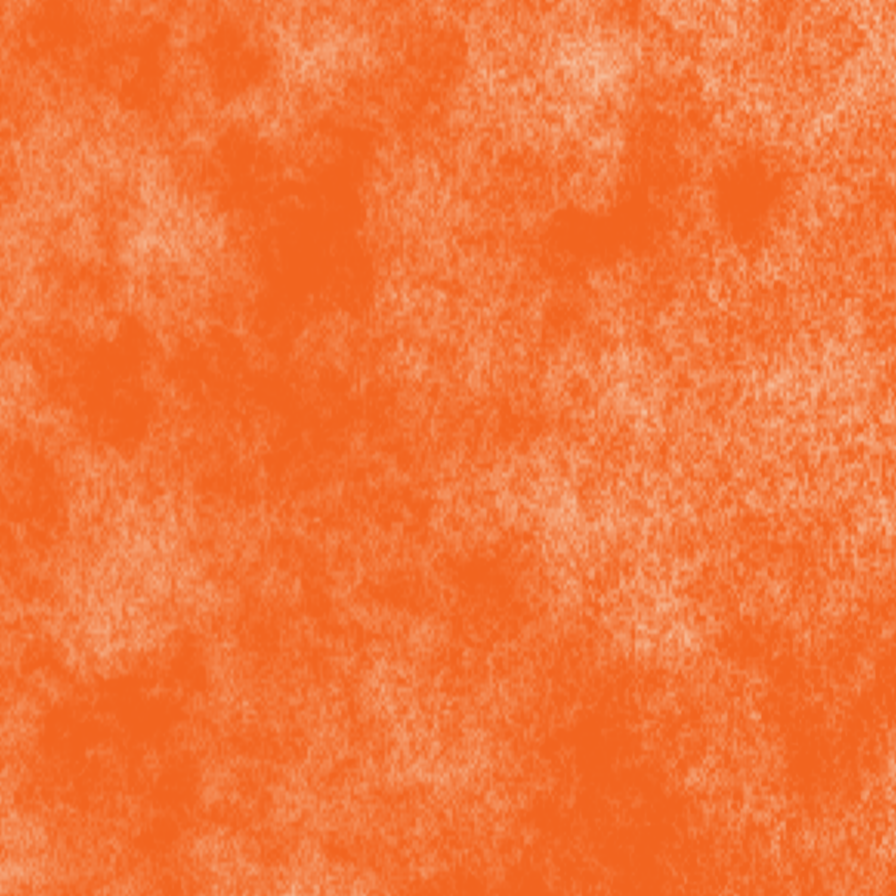
This texture is drawn by a Shadertoy shader. Its source:

```glsl
// Mottled orange pigment: ragged pale clouds over a saturated orange ground.
// Warped fractal noise shapes the clouds; fine upright grain frosts the pale
// parts, and the wash grows lighter and rougher towards the right.

const vec3 DEEP_ORANGE = vec3(0.950, 0.390, 0.120);
const vec3 PALE_PEACH  = vec3(0.962, 0.650, 0.480);

float hash(vec2 cell) {
    vec3 p = fract(vec3(cell.xyx) * 0.1031);
    p += dot(p, p.yzx + 33.33);
    return fract((p.x + p.y) * p.z);
}

// Smooth value noise, 0 to 1
float valueNoise(vec2 p) {
    vec2 cell = floor(p);
    vec2 f = fract(p);
    vec2 s = f * f * (3.0 - 2.0 * f);
    float low  = mix(hash(cell), hash(cell + vec2(1.0, 0.0)), s.x);
    float high = mix(hash(cell + vec2(0.0, 1.0)), hash(cell + 1.0), s.x);
    return mix(low, high, s.y);
}

// Sum of rotated octaves, normalised to 0..1
float fractalNoise(vec2 p, int octaves, float gain) {
    mat2 turn = mat2(0.8, 0.6, -0.6, 0.8);
    float sum = 0.0, total = 0.0, weight = 1.0;
    for (int i = 0; i < octaves; i++) {
        sum += weight * valueNoise(p);
        total += weight;
        weight *= gain;
        p = turn * p * 2.03 + 17.3;
    }
    return sum / total;
}

// Cloud cover with edges frayed by a small domain warp
float cloudCover(vec2 p, float frequency) {
    vec2 warp = vec2(fractalNoise(p * 18.0 + 40.0, 3, 0.65),
                     fractalNoise(p * 18.0 + 90.0, 3, 0.65)) - 0.5;
    vec2 q = (p + 0.06 * warp) * vec2(1.0, 0.88);
    return fractalNoise(q * frequency + 60.0, 5, 0.75);
}

// Fine grain, slightly taller than wide, centred on zero
float fibreGrain(vec2 p) {
    float fine   = valueNoise(p * vec2(290.0, 200.0) + 200.0);
    float coarse = valueNoise(p * vec2(150.0, 100.0) + 300.0);
    return 1.1 * fine + 0.9 * coarse - 1.0;
}

// Rounded lower limit at zero
float softFloor(float x, float radius) {
    return 0.5 * (x + sqrt(x * x + radius * radius));
}

void mainImage(out vec4 fragColor, in vec2 fragCoord) {
    vec2 p = fragCoord / iResolution.y;
    float across = fragCoord.x / iResolution.x;
    float wear = smoothstep(0.2, 1.0, across);

    // Broad clouds, paler to the right
    float tone = 0.295 + 2.05 * (cloudCover(p, 6.2) - 0.5) + 0.13 * (wear - 0.4);

    // Grain shows where the pigment is thin
    float thinness = smoothstep(-0.15, 0.6, tone);
    float roughness = mix(0.22, 0.60, thinness) * mix(0.8, 1.2, wear);
    tone += roughness * fibreGrain(p);

    tone = min(softFloor(tone, 0.08), 1.35);
    fragColor = vec4(mix(DEEP_ORANGE, PALE_PEACH, tone), 1.0);
}
```
